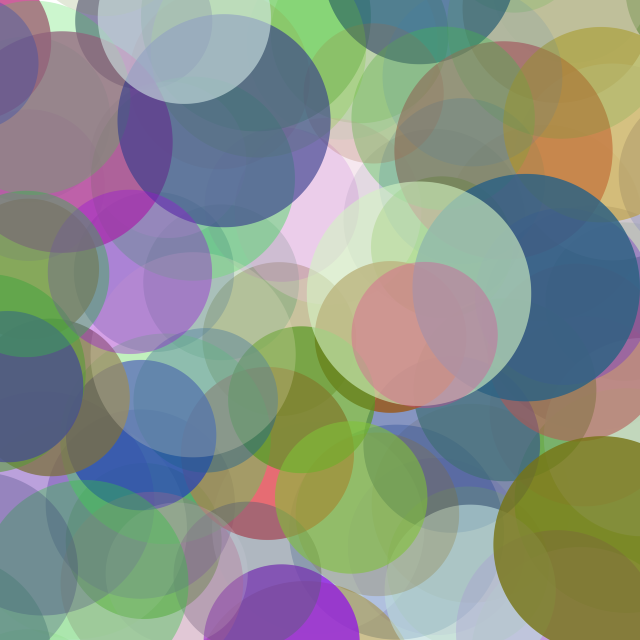
This background is drawn by a three.js fragment shader. Its source:

```glsl
// Overlapping translucent discs in mixed colours scattered over white.
varying vec2 vUv;

const int DISC_COUNT = 88;
const float EDGE = 0.001;          // half width of the smoothed rim
const float MIN_RADIUS = 0.105;
const float MAX_RADIUS = 0.180;
const float MARGIN = 0.06;         // how far centres may lie outside

// Three random values in 0..1 from one number.
vec3 hash3(float n) {
  vec3 p = fract(vec3(n) * vec3(0.1031, 0.1030, 0.0973));
  p += dot(p, p.yzx + 33.33);
  return fract((p.xxy + p.yzz) * p.zyx);
}

// Evenly spread sequence: centre in xy, hue choice in z.
vec3 spread(float n) {
  return fract(0.5 + n * vec3(0.8192, 0.6710, 0.5497));
}

// Weighted choice among six base colours.
vec3 baseColour(float pick) {
  vec3 green  = vec3(0.36, 0.74, 0.27);
  vec3 slate  = vec3(0.22, 0.32, 0.58);
  vec3 pale   = vec3(0.84, 0.90, 0.88);
  vec3 olive  = vec3(0.60, 0.49, 0.22);
  vec3 rose   = vec3(0.82, 0.30, 0.44);
  vec3 violet = vec3(0.55, 0.14, 0.74);
  vec3 c = green;
  c = mix(c, slate,  step(0.26, pick));
  c = mix(c, pale,   step(0.49, pick));
  c = mix(c, olive,  step(0.68, pick));
  c = mix(c, rose,   step(0.83, pick));
  return mix(c, violet, step(0.92, pick));
}

// Soft-edged coverage of a disc.
float discMask(vec2 p, vec2 centre, float radius) {
  return 1.0 - smoothstep(-EDGE, EDGE, length(p - centre) - radius);
}

// Lays one numbered disc over the colour below it.
vec3 paintDisc(vec3 below, vec2 p, float id) {
  vec3 place = spread(id);
  vec3 shape = hash3(id + 17.0);
  vec3 tint = hash3(id + 203.0) - 0.5;
  vec2 jitter = (hash3(id + 401.0).xy - 0.5) * 0.16;

  vec2 centre = mix(vec2(-MARGIN), vec2(1.0 + MARGIN), place.xy) + jitter;
  float radius = mix(MIN_RADIUS, MAX_RADIUS, shape.x);
  float opacity = mix(0.12, 0.86, shape.y);
  vec3 colour = clamp(baseColour(place.z) + tint * 0.30, 0.0, 1.0);
  return mix(below, colour, opacity * discMask(p, centre, radius));
}

void main() {
  vec3 colour = vec3(1.0);
  for (int i = 0; i < DISC_COUNT; i++) {
    colour = paintDisc(colour, vUv, float(i) + 1.0);
  }
  gl_FragColor = vec4(colour, 1.0);
}
```
